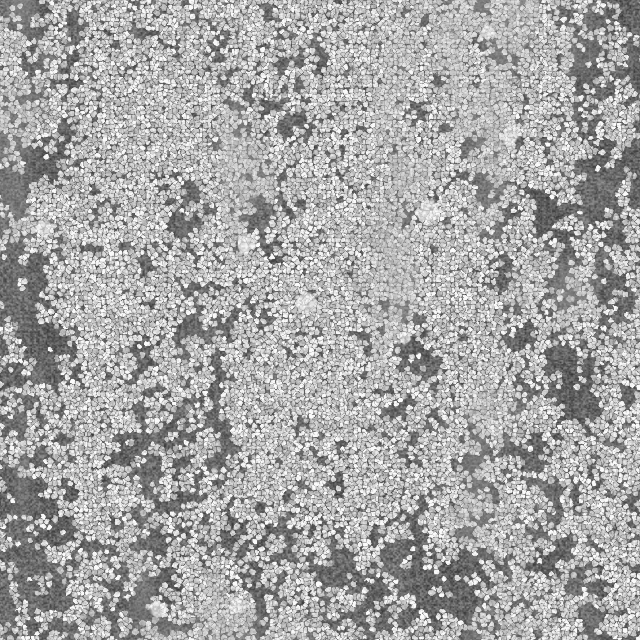
Give the GLSL for this texture, as a Shadertoy shader.

```glsl
// Weathered stone crusted with pale lichen, in greys.
// Jittered grains survive where streaky layered noise is high; seams, grit,
// soft pale film and a few round rosettes are laid over a dark ground.

const float GRAINS = 145.0;       // grain cells across the canvas
const float GRAIN_RADIUS = 0.66;  // in cell units
const float GROUND_TONE = 0.405;
const float GRAIN_TONE = 0.845;
const float FILM_TONE = 0.73;
const float ROSETTE_TONE = 0.93;

float hash(vec2 p) {
    return fract(sin(dot(p, vec2(127.1, 311.7))) * 43758.5453);
}

vec2 hash2(vec2 p) {
    return vec2(hash(p), hash(p + 57.3));
}

float noise(vec2 p) {
    vec2 i = floor(p);
    vec2 f = fract(p);
    f = f * f * (3.0 - 2.0 * f);
    float low = mix(hash(i), hash(i + vec2(1.0, 0.0)), f.x);
    float high = mix(hash(i + vec2(0.0, 1.0)), hash(i + vec2(1.0, 1.0)), f.x);
    return mix(low, high, f.y);
}

// Signed growth: vertical streaks, patches and small clumps around zero
float growth(vec2 p) {
    float streaks = noise(p * vec2(10.0, 3.0) + 3.7) - 0.5;
    float patches = noise(p * vec2(26.0, 13.0) + 11.2) - 0.5;
    float clumps = noise(p * vec2(62.0, 54.0) + 23.9) - 0.5;
    return 0.36 * streaks + 0.36 * patches + 0.58 * clumps;
}

// Nearest and second nearest living grain, and the tone seed of the nearest
vec3 grains(vec2 p, float threshold) {
    vec2 q = p * GRAINS;
    vec2 cell = floor(q);
    vec3 found = vec3(4.0, 4.0, 0.0);
    for (int y = -1; y <= 1; y++) {
        for (int x = -1; x <= 1; x++) {
            vec2 id = cell + vec2(x, y);
            vec2 centre = id + 0.1 + 0.8 * hash2(id);
            float seed = hash(id + 19.1);
            float life = growth(centre / GRAINS) + 0.34 * (hash(id + 83.7) - 0.5);
            if (life < threshold) continue;
            float d = length(q - centre) + 0.16 * (seed - 0.5);
            if (d < found.x) {
                found = vec3(d, found.x, seed);
            } else {
                found.y = min(found.y, d);
            }
        }
    }
    return found;
}

// Soft pale areas, drawn out vertically
float film(vec2 p) {
    float n = 0.6 * noise(p * vec2(8.0, 4.0) + 41.0)
            + 0.4 * noise(p * vec2(27.0, 11.0) + 67.0);
    return smoothstep(0.52, 0.82, n);
}

// Sparse round colonies with lobed rims
float rosettes(vec2 p, float count, float share) {
    vec2 id = floor(p * count);
    vec2 centre = (id + 0.25 + 0.5 * hash2(id + 7.0)) / count;
    float radius = mix(0.006, 0.016, hash(id + 31.0));
    float lobes = 0.007 * (noise(p * 130.0) - 0.5);
    float d = length(p - centre) + lobes - radius;
    return step(hash(id + 5.0), share) * (1.0 - smoothstep(-0.002, 0.002, d));
}

void mainImage(out vec4 fragColor, in vec2 fragCoord) {
    vec2 p = fragCoord / iResolution.y;
    float blur = 0.5 * GRAINS / iResolution.y;
    float grit = noise(p * 330.0) - 0.5;
    float speckle = noise(p * 470.0 + 9.0) - 0.5;
    float veil = film(p);

    // Ragged grain outlines
    vec2 ragged = vec2(noise(p * 260.0 + 13.0), noise(p * 260.0 + 71.0)) - 0.5;
    vec3 grain = grains(p + 0.004 * ragged, -0.085);
    float body = 1.0 - smoothstep(GRAIN_RADIUS - blur, GRAIN_RADIUS + blur, grain.x);
    float seam = 1.0 - smoothstep(0.0, 0.32, grain.y - grain.x);

    // Dark, finely pitted ground
    float stain = noise(p * vec2(34.0, 17.0) + 5.0) - 0.5;
    float ground = GROUND_TONE + 0.08 * stain + 0.22 * grit + 0.16 * speckle;
    ground = mix(ground, 0.62, 0.4 * veil);

    // Pale domed grains with darker seams
    float pale = GRAIN_TONE + 0.28 * (grain.z - 0.5) - 0.24 * seam;
    pale += 0.07 * (0.4 - grain.x) + 0.2 * grit + 0.14 * speckle;
    pale = mix(pale, FILM_TONE + 0.16 * grit, 0.5 * veil);

    float tone = mix(ground, pale, body);
    float colony = rosettes(p, 7.0, 0.3);
    tone = mix(tone, ROSETTE_TONE + 0.2 * grit - 0.1 * seam, 0.8 * colony);
    fragColor = vec4(vec3(clamp(tone, 0.2, 0.98)), 1.0);
}
```
